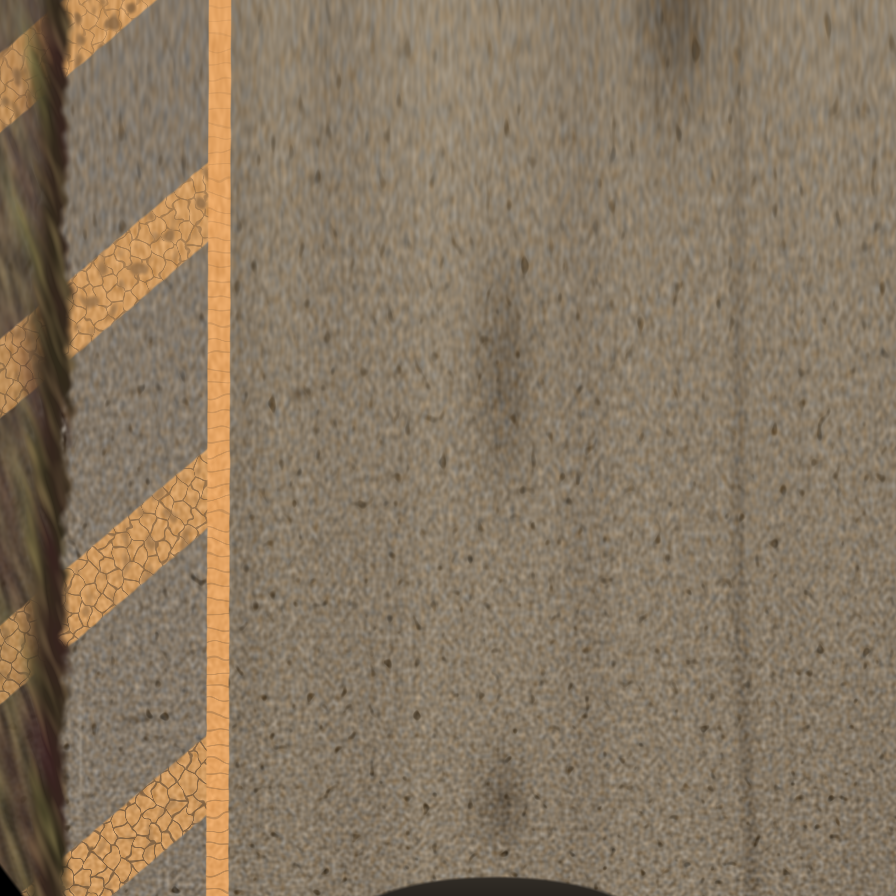
This texture is drawn by a WebGL 1 fragment shader. Its source:

```glsl
precision highp float;
uniform vec2 u_resolution;

const vec3 ASPHALT_DARK = vec3(0.48, 0.43, 0.365);
const vec3 ASPHALT_LIGHT = vec3(0.58, 0.525, 0.445);
const vec3 SHOULDER = vec3(0.50, 0.455, 0.40);
const vec3 STAIN = vec3(0.33, 0.285, 0.23);
const vec3 LINE_PAINT = vec3(0.91, 0.65, 0.39);
const vec3 BAR_PAINT = vec3(0.84, 0.62, 0.38);
const vec3 CRACK = vec3(0.42, 0.32, 0.22);
const vec3 GRASS_DARK = vec3(0.20, 0.155, 0.11);
const vec3 GRASS_LIGHT = vec3(0.47, 0.39, 0.27);
const vec3 HOOD = vec3(0.20, 0.18, 0.155);
const float LINE_LEFT = 0.2315;
const float LINE_RIGHT = 0.2565;
const float BAR_PERIOD = 0.319;
const float BAR_WIDTH = 0.087;
const float BAR_SLOPE = 0.85;
const float BAR_PHASE = 0.3795;
const float GRAIN = 200.0;

vec2 hash2(vec2 p) {
  vec3 q = fract(p.xyx * vec3(0.1031, 0.1030, 0.0973));
  q += dot(q, q.yzx + 33.33);
  return fract((q.xx + q.yz) * q.zy);
}

float corner(vec2 cell, vec2 offset) {
  return dot(hash2(cell) * 2.0 - 1.0, offset);
}

float gradientNoise(vec2 p) {
  vec2 i = floor(p), f = fract(p);
  vec2 u = f * f * (3.0 - 2.0 * f);
  vec2 e = vec2(1.0, 0.0);
  float low = mix(corner(i, f), corner(i + e, f - e), u.x);
  float high = mix(corner(i + e.yx, f - e.yx), corner(i + 1.0, f - 1.0), u.x);
  return 1.4 * mix(low, high, u.y);
}

// Gap between the two nearest cell centres; zero on a crack
float cellGap(vec2 p) {
  vec2 i = floor(p), f = fract(p);
  float nearest = 8.0, second = 8.0;
  for (int y = -1; y <= 1; y++) {
    for (int x = -1; x <= 1; x++) {
      vec2 cell = vec2(float(x), float(y));
      float d = length(cell + 0.15 + 0.7 * hash2(i + cell) - f);
      second = min(second, max(nearest, d));
      nearest = min(nearest, d);
    }
  }
  return second - nearest;
}

float blob(vec2 p, vec2 centre, vec2 radius) {
  vec2 q = (p - centre) / radius;
  return exp(-dot(q, q));
}

float band(float x, float centre, float width) {
  float q = (x - centre) / width;
  return exp(-q * q);
}

vec3 asphalt(vec2 p, float fine, float coarse) {
  float streak = gradientNoise(vec2(p.x * 18.0, p.y * 1.2 + 3.0));
  float tone = 0.46 + 0.32 * p.y + 0.22 * streak;
  tone += 0.30 * band(p.x, 0.50, 0.06) * smoothstep(0.3, 1.0, p.y);
  tone -= 0.25 * band(p.x, 0.39, 0.04) + 0.18 * band(p.x, 0.66, 0.05);
  tone -= 0.30 * band(p.x, 0.27, 0.02);
  tone -= 0.30 * smoothstep(0.75, 1.0, p.x) * (1.0 - p.y);
  vec3 c = mix(ASPHALT_DARK, ASPHALT_LIGHT, clamp(tone, -0.1, 1.1));
  c = mix(c, SHOULDER, 0.8 * (1.0 - smoothstep(0.23, 0.25, p.x)));

  // Oil stains and the worn seam
  float seamX = 0.825 + 0.014 * smoothstep(0.35, 0.0, p.y);
  float seam = band(p.x + 0.004 * coarse, seamX, 0.009) * mix(0.55, 0.25, p.y);
  float stain = 0.50 * blob(p, vec2(0.563, 0.585), vec2(0.033, 0.12));
  stain += 0.60 * blob(p, vec2(0.560, 0.105), vec2(0.024, 0.050));
  stain += 0.70 * blob(p, vec2(0.755, 1.00), vec2(0.045, 0.12));
  stain += 0.70 * blob(p, vec2(0.334, 0.560), vec2(0.008, 0.005));
  stain += 0.70 * blob(p, vec2(0.153, 0.197), vec2(0.016, 0.004));
  stain += seam * (0.8 + 0.7 * coarse);
  c = mix(c, STAIN, clamp(stain, 0.0, 0.85));

  // Aggregate: dark pits and pale chips, crisper toward the bottom
  float crisp = mix(1.0, 0.5, p.y);
  c += crisp * (0.13 * fine + 0.07 * coarse);
  c -= 0.16 * crisp * smoothstep(0.35, 0.75, -coarse);
  return c;
}

void main() {
  vec2 p = gl_FragCoord.xy / u_resolution;
  float aa = 1.0 / u_resolution.y;

  // Grain stretches vertically toward the top
  vec2 g = vec2(p.x, p.y - 0.38 * p.y * p.y) * GRAIN;
  float fine = gradientNoise(g);
  float coarse = gradientNoise(g * 0.5 + 40.0);
  float tint = gradientNoise(g * 0.8 + 90.0);
  vec3 c = asphalt(p, fine, coarse) + 0.035 * tint * vec3(1.0, 0.1, -1.0);

  // Diagonal bars with cracked, worn paint
  float along = 1.0 - p.y + BAR_SLOPE * p.x - BAR_PHASE + 0.0015 * coarse;
  float across = abs(mod(along + 0.5 * (BAR_PERIOD - BAR_WIDTH), BAR_PERIOD) - 0.5 * BAR_PERIOD);
  float bar = 1.0 - smoothstep(-aa, aa + 0.002, across - 0.5 * BAR_WIDTH);
  bar *= 1.0 - smoothstep(-aa, aa, p.x - LINE_RIGHT + 0.01);
  vec2 crackSpace = vec2(p.x - 0.5 * p.y, p.y + BAR_SLOPE * p.x) * vec2(52.0, 44.0);
  float gap = cellGap(crackSpace + 0.3 * gradientNoise(p * 90.0));
  float crack = (1.0 - smoothstep(0.03, 0.14, gap)) * mix(0.8, 0.3, p.y);
  float wear = smoothstep(0.05, 0.6, gradientNoise(p * vec2(75.0, 55.0))) * mix(0.25, 0.65, p.y);
  vec3 paint = mix(BAR_PAINT + 0.10 * fine, CRACK, max(crack, wear));
  c = mix(c, paint, 0.94 * bar);

  // Solid edge line with fine cross cracks
  float lean = 0.003 * (p.y - 0.5) + 0.0006 * coarse;
  float line = smoothstep(-aa, aa, p.x - LINE_LEFT - lean);
  line *= 1.0 - smoothstep(-aa, aa, p.x - LINE_RIGHT - lean);
  float rung = abs(fract(p.y * 62.0 + 0.5 * gradientNoise(p * 45.0)) - 0.5);
  float rungCrack = (1.0 - smoothstep(0.02, 0.09, rung)) * mix(0.35, 0.08, p.y);
  vec3 linePaint = LINE_PAINT + 0.05 * fine + 0.03 * coarse;
  c = mix(c, mix(linePaint, CRACK, rungCrack), 0.96 * line);

  // Ragged grass verge with slanted blades
  float ragged = 0.012 * gradientNoise(vec2(3.0, p.y * 14.0)) + 0.008 * gradientNoise(p * vec2(40.0, 60.0));
  float edge = 0.073 + ragged + 0.008 * band(p.y, 0.58, 0.08);
  float blades = gradientNoise(vec2(p.x * 110.0 + p.y * 38.0, p.y * 18.0 - p.x * 12.0));
  float tufts = gradientNoise(vec2(p.x * 45.0 + p.y * 14.0, p.y * 9.0));
  float body = smoothstep(-0.012, 0.045, p.x - 0.018 * p.y + 0.02 * blades + 0.015 * tufts);
  float bareBar = bar * (1.0 - smoothstep(0.015, 0.042, p.x));
  float cover = max(body, mix(0.85, 0.55, p.y)) * (1.0 - 0.75 * bareBar);
  cover *= 1.0 - smoothstep(-0.006, 0.007, p.x - edge);
  float light = 0.42 + 0.75 * blades + 0.35 * tufts - 0.35 * band(p.x, 0.062, 0.018);
  vec3 grass = mix(GRASS_DARK, GRASS_LIGHT, clamp(light, 0.0, 1.0));
  grass += 0.04 * tufts * vec3(-0.6, 0.8, -0.4);
  c = mix(c, grass, cover);

  // Pale scratches beside the verge
  float scratch = 0.55 * blob(p, vec2(0.072, 0.515), vec2(0.004, 0.025)) * (0.6 + fine);
  scratch += 0.25 * blob(p, vec2(0.090, 0.16), vec2(0.002, 0.08));
  c = mix(c, vec3(0.78, 0.75, 0.70), clamp(scratch, 0.0, 1.0));

  // Dark dome at the bottom and the clipped corner
  float dome = length((p - vec2(0.553, -0.030)) / vec2(0.163, 0.051)) - 1.0;
  c = mix(c, HOOD * (0.8 + 8.0 * p.y), 1.0 - smoothstep(-0.04, 0.04, dome));
  float clip = p.x + 0.75 * p.y - 0.026;
  c *= smoothstep(-0.003, 0.003, clip);

  gl_FragColor = vec4(clamp(c, 0.0, 1.0), 1.0);
}
```
